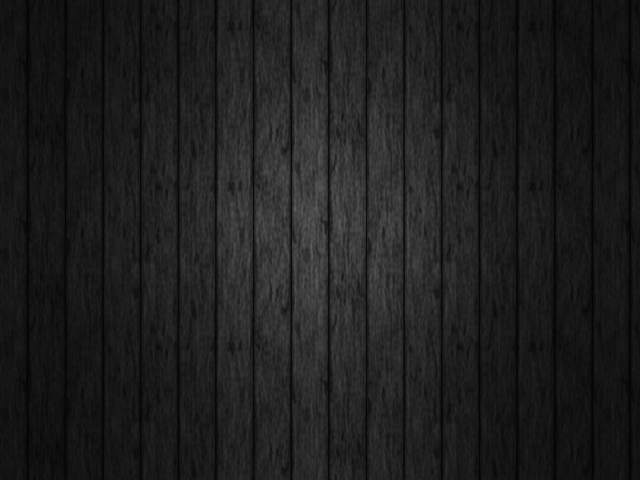
Write a WebGL 1 fragment shader that draws this texture.

```glsl
precision highp float;
// Dark vertical wooden planks under a soft central light.
// Wrapped gradient noise, stretched along each plank, gives streaks, pores and cracks;
// eight plank kinds recur across and the grain recurs three times up the canvas.

uniform vec2 u_resolution;

const float PI = 3.14159265;
const float PLANKS = 17.0;       // planks across
const float PLANK_KINDS = 8.0;   // different grains before they recur
const float GRAIN_REPEATS = 3.0; // repeats of the grain up the canvas
const float FIRST_SEAM = 0.264;  // part of a plank cut off at the left
const float SEAM_WIDTH = 0.018;  // half width, in planks
const vec2 LIGHT_CENTER = vec2(0.5, 0.54);
const vec2 LIGHT_FALLOFF = vec2(1.8, 0.75);
const vec3 AMBIENT = vec3(0.055);
const vec3 GLOW = vec3(0.212);

float hash(vec2 p) {
  return fract(sin(dot(p, vec2(12.9898, 78.233))) * 43758.5453);
}

// Dot product of a random unit gradient with the offset from its cell corner
float cornerSlope(vec2 cell, vec2 offset, float periodY, float seed) {
  float angle = 2.0 * PI * hash(vec2(cell.x + seed, mod(cell.y, periodY)));
  return dot(vec2(cos(angle), sin(angle)), offset);
}

// Gradient noise, about -0.7 to 0.7; p.x is in planks, p.y wraps at 1
float gradientNoise(vec2 p, vec2 frequency, float seed) {
  p *= frequency;
  vec2 cell = floor(p);
  vec2 f = p - cell;
  vec2 w = f * f * f * (f * (f * 6.0 - 15.0) + 10.0);
  vec2 dx = vec2(1.0, 0.0);
  vec2 dy = vec2(0.0, 1.0);
  float low = mix(cornerSlope(cell, f, frequency.y, seed),
                  cornerSlope(cell + dx, f - dx, frequency.y, seed), w.x);
  float high = mix(cornerSlope(cell + dy, f - dy, frequency.y, seed),
                   cornerSlope(cell + 1.0, f - 1.0, frequency.y, seed), w.x);
  return mix(low, high, w.y);
}

// Long streaks, from broad to hair thin
float streaks(vec2 p, float seed) {
  float sum = 0.0;
  float strength = 0.22;
  vec2 frequency = vec2(3.5, 2.0);
  for (int i = 0; i < 3; i++) {
    sum += strength * gradientNoise(p, frequency, seed + 7.3 * float(i));
    frequency *= vec2(2.0, 2.0);
    strength *= 1.25;
  }
  return sum;
}

// Tall flame shaped growth rings, present in patches
float growthRings(vec2 p, float seed) {
  float field = 4.0 * p.x + 2.5 * gradientNoise(p, vec2(1.7, 2.0), seed);
  float patches = smoothstep(-0.05, 0.3, gradientNoise(p, vec2(2.0, 3.0), seed + 5.1));
  return patches * sin(2.0 * PI * field);
}

// Thin dark cracks and small knots, gathered in a few areas
float cracks(vec2 p, float seed) {
  float ragged = 0.14 * gradientNoise(p, vec2(16.0, 40.0), seed + 8.3);
  float spots = gradientNoise(p, vec2(8.0, 9.0), seed) + ragged;
  float area = smoothstep(0.0, 0.3, gradientNoise(p, vec2(1.5, 3.0), seed + 3.7));
  return smoothstep(0.12, 0.42, spots) * area;
}

float woodShade(vec2 p, float kind) {
  float seed = 41.0 * kind;
  p.x += 0.06 * gradientNoise(p, vec2(2.0, 4.0), seed + 1.9);
  float shade = 0.98 + 0.14 * (hash(vec2(kind, 4.0)) - 0.5);
  shade += streaks(p, seed + 11.0);
  shade += 0.08 * growthRings(p, seed + 17.0);
  shade += 0.34 * gradientNoise(p, vec2(16.0, 31.0), seed + 23.0);
  return shade * (1.0 - 0.42 * cracks(p, seed + 29.0));
}

// Dark gap, soft shadow beside it and a thin lit edge on its right
float seamShade(float x, float pixel, float depth) {
  float d = min(x, 1.0 - x);
  float gap = 1.0 - smoothstep(SEAM_WIDTH - 0.5 * pixel, SEAM_WIDTH + 0.5 * pixel, d);
  float shadow = exp(-d * d / 0.005);
  float rim = 1.0 - smoothstep(0.0, max(0.03, pixel), abs(x - 0.10));
  return (1.0 - 0.68 * gap) * (1.0 - 0.46 * depth * shadow) + 0.10 * rim;
}

// Central glow whose level and slope both agree across the canvas edges
vec3 lightAt(vec2 uv) {
  vec2 s = sin(PI * (uv - LIGHT_CENTER));
  return AMBIENT + GLOW * exp(-dot(LIGHT_FALLOFF, s * s));
}

void main() {
  vec2 uv = gl_FragCoord.xy / u_resolution;
  float across = uv.x * PLANKS + FIRST_SEAM;
  float kind = mod(mod(floor(across), PLANKS), PLANK_KINDS);
  vec2 p = vec2(fract(across), uv.y * GRAIN_REPEATS);

  float depth = 0.7 + 0.3 * hash(vec2(kind, 9.0));
  float shade = woodShade(p, kind) * seamShade(p.x, PLANKS / u_resolution.x, depth);
  gl_FragColor = vec4(lightAt(uv) * shade, 1.0);
}
```
